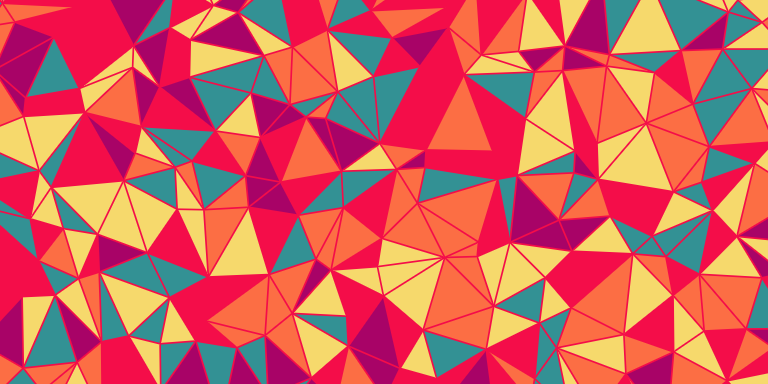
A Shadertoy shader for this background:

```glsl
#define ROWS 8.4          // point cells per canvas height
#define JITTER 0.92       // scatter of a point inside its cell
#define LINE_WIDTH 0.0044 // seam width in canvas heights
#define RED vec3(0.955, 0.05, 0.285)
#define ORANGE vec3(0.99, 0.43, 0.265)
#define YELLOW vec3(0.965, 0.85, 0.425)
#define TEAL vec3(0.20, 0.57, 0.58)
#define PURPLE vec3(0.66, 0.01, 0.405)
#define SHARES vec4(0.24, 0.46, 0.655, 0.785) // cumulative, red takes the rest

vec2 hash22(vec2 p) {
    vec3 h = fract(p.xyx * vec3(0.1031, 0.1030, 0.0973));
    h += dot(h, h.yzx + 33.33);
    return fract((h.xx + h.yz) * h.zy);
}

float cross2(vec2 a, vec2 b) { return a.x * b.y - a.y * b.x; }

// A vertex holds its position relative to the pixel (xy) and its cell (zw).
vec4 vertexOf(vec2 cell, vec2 pixelPos) {
    vec2 offset = 0.5 + JITTER * (hash22(cell + 71.0) - 0.5);
    return vec4(cell + offset - pixelPos, cell);
}

bool containsOrigin(vec2 a, vec2 b, vec2 c) {
    vec3 side = vec3(cross2(a, b), cross2(b, c), cross2(c, a));
    return all(greaterThanEqual(side, vec3(0.0))) || all(lessThanEqual(side, vec3(0.0)));
}

vec2 circumcenter(vec2 a, vec2 b, vec2 c) {
    vec2 u = b - a, v = c - a;
    float d = 2.0 * cross2(u, v);
    d = abs(d) < 1e-6 ? 1e-6 : d;
    return a + vec2(v.y * dot(u, u) - u.y * dot(v, v),
                    u.x * dot(v, v) - v.x * dot(u, u)) / d;
}

// Shrinks a huge triangle around the pixel until its circumcircle is empty.
void findDelaunay(vec2 pixelPos, out vec4 a, out vec4 b, out vec4 c) {
    a = vec4(-20.0, -12.0, 0.0, 0.0);
    b = vec4(20.0, -12.0, 0.0, 0.0);
    c = vec4(0.0, 24.0, 0.0, 0.0);
    vec2 home = floor(pixelPos);
    for (int step = 0; step < 16; step++) {
        vec2 center = circumcenter(a.xy, b.xy, c.xy);
        float deepest = 1e-3;
        vec4 intruder = vec4(0.0);
        for (int y = -2; y <= 2; y++)
        for (int x = -2; x <= 2; x++) {
            vec4 p = vertexOf(home + vec2(x, y), pixelPos);
            float depth = dot(a.xy - p.xy, a.xy + p.xy - 2.0 * center);
            if (depth > deepest) { deepest = depth; intruder = p; }
        }
        if (deepest <= 1e-3) break;
        if (containsOrigin(a.xy, b.xy, intruder.xy)) c = intruder;
        else if (containsOrigin(b.xy, c.xy, intruder.xy)) a = intruder;
        else b = intruder;
    }
}

float edgeDistance(vec2 a, vec2 b) {
    return abs(cross2(a, b)) / max(length(b - a), 1e-5);
}

vec3 pickColor(float r) {
    if (r < SHARES.x) return ORANGE;
    if (r < SHARES.y) return YELLOW;
    if (r < SHARES.z) return TEAL;
    return r < SHARES.w ? PURPLE : RED;
}

void mainImage(out vec4 fragColor, in vec2 fragCoord) {
    vec4 a, b, c;
    findDelaunay(fragCoord / iResolution.y * ROWS, a, b, c);

    // Flat fill, keyed by the three cells regardless of their order
    vec2 cellSum = a.zw + b.zw + c.zw;
    float cellMix = a.z * a.w + b.z * b.w + c.z * c.w;
    vec3 fill = pickColor(hash22(cellSum + vec2(cellMix * 7.0, 113.0)).x);

    // Thin red seams along the edges
    float d = min(edgeDistance(a.xy, b.xy),
              min(edgeDistance(b.xy, c.xy), edgeDistance(c.xy, a.xy))) / ROWS;
    float inside = clamp((d - 0.5 * LINE_WIDTH) * iResolution.y + 0.5, 0.0, 1.0);
    fragColor = vec4(mix(RED, fill, inside), 1.0);
}
```
